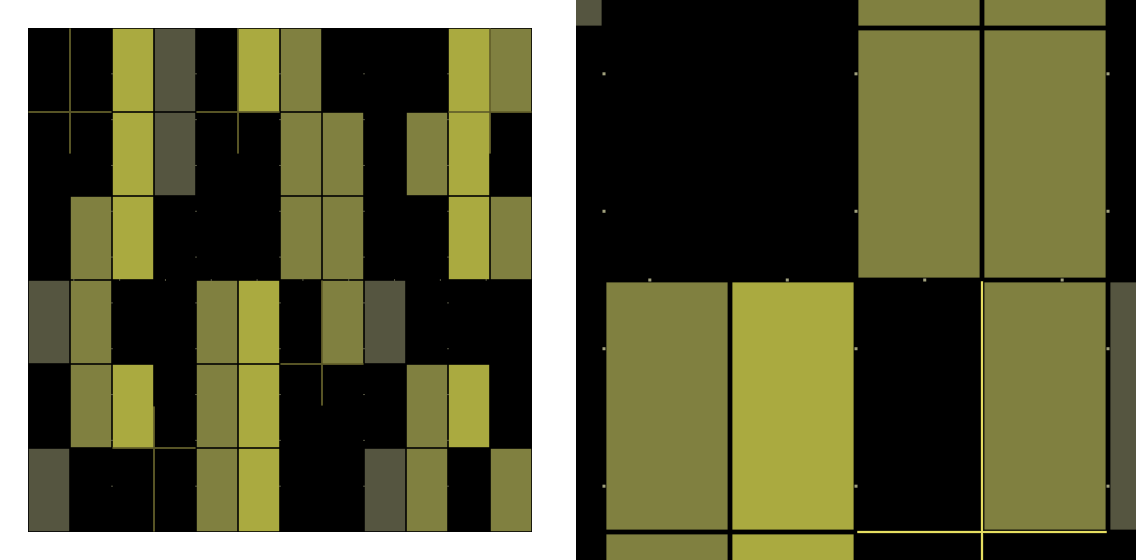
Left, the full canvas; right, a detail of the centre.
Write a WebGL 1 fragment shader that draws this pattern.

```glsl
precision highp float;
// A black square on white holds 12 columns by 6 rows of upright bars.
// Every row is one six-bar rhythm rotated by its own offset; a bar is as bright
// as its column is full. Fine yellow crosses and rows of dots lie on the joints.
uniform vec2 u_resolution;

// Smoothed coverage of a centred rectangle; px is the size of one pixel.
float box(vec2 p, vec2 halfSize, float px) {
  vec2 c = clamp((halfSize - abs(p)) / px + 0.5, 0.0, 1.0);
  return c.x * c.y;
}

// Rotation of the rhythm, rows counted from the bottom.
float rowOffset(float row) {
  if (row > 2.5) return 22.0 - 4.0 * row;
  return row < 0.5 ? 8.0 : 3.0 * row - 2.0;
}

// The rhythm: three pairs of bars starting at steps 0, 3 and 8 of 12.
float isLit(float column, float row) {
  float s = mod(column - rowOffset(row) + 24.5, 12.0);
  bool lit = s < 2.0 || (s > 3.0 && s < 5.0) || (s > 8.0 && s < 10.0);
  return lit ? 1.0 : 0.0;
}

// Share of lit bars in a column.
float columnFill(float column) {
  float sum = 0.0;
  for (int row = 0; row < 6; row++) sum += isLit(column, float(row));
  return sum / 6.0;
}

// Signed distance to the nearest multiple of a step.
float nearest(float x, float period) {
  return (fract(x / period + 0.5) - 0.5) * period;
}

// Tiny dots at elevenths of the inner joints and of the middle line.
float dots(vec2 g, float px) {
  if (any(greaterThan(abs(g - 3.0), vec2(2.7)))) return 0.0;
  float pitch = 6.0 / 11.0;
  vec2 upright = vec2(nearest(g.x, 1.0), nearest(g.y, pitch));
  vec2 level = vec2(nearest(g.x, pitch), g.y - 3.0);
  return max(box(upright, vec2(0.006), px), box(level, vec2(0.006), px));
}

// Crosses on pairs of columns: a full-width bar and a stem one and a half rows long.
float crosses(vec2 g, float px) {
  float ink = 0.0;
  for (int i = 0; i < 6; i++) {
    if (i == 4) continue;
    float joint = i == 1 ? 1.0 : (i == 3 ? 2.0 : 5.0);
    float lean = i == 1 ? -0.25 : 0.25;
    vec2 p = g - vec2(float(i) + 0.5, joint);
    ink = max(ink, box(p, vec2(0.495, 0.0045), px));
    ink = max(ink, box(p - vec2(0.0, lean), vec2(0.0045, 0.745), px));
  }
  return ink;
}

void main() {
  // Grid units: the square spans 0 to 6, each bar half a unit wide and one tall.
  vec2 g = (gl_FragCoord.xy / u_resolution - 0.05) / 0.9 * 6.0;
  float px = 6.0 / (0.9 * min(u_resolution.x, u_resolution.y));

  // Bars
  vec2 cell = floor(g * vec2(2.0, 1.0));
  vec2 local = g - (cell + 0.5) * vec2(0.5, 1.0);
  float bar = isLit(cell.x, cell.y) * box(local, vec2(0.2405, 0.4905), px);
  vec3 color = vec3(vec2(columnFill(cell.x)), 0.25) * bar;

  // Fine marks
  color = mix(color, vec3(0.9, 0.9, 0.7), 0.7 * dots(g, px));
  color = mix(color, vec3(0.9, 0.87, 0.38), crosses(g, px));

  // White margin
  color = mix(vec3(1.0), color, box(g - 3.0, vec2(3.0), px));
  gl_FragColor = vec4(color, 1.0);
}
```
